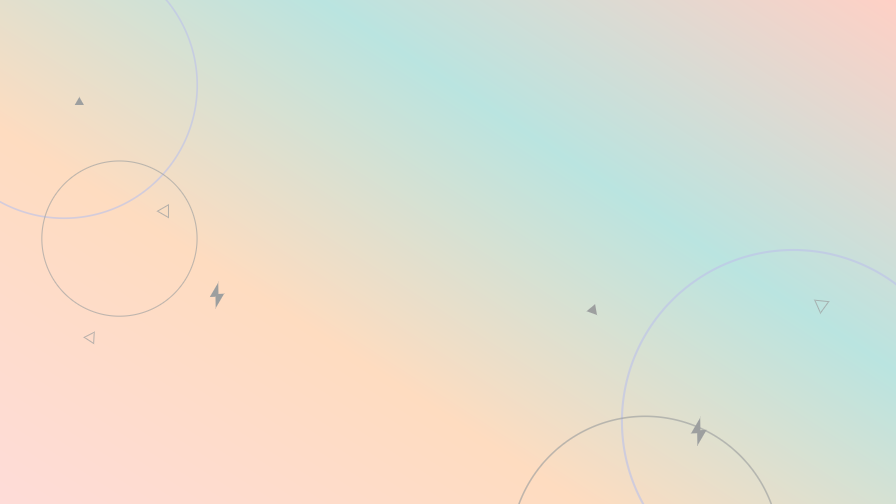
This background is drawn by a WebGL 2 fragment shader. Its source:

```glsl
#version 300 es
precision highp float;

uniform vec2 u_resolution;
out vec4 outColor;

#define UNITS 100.0
#define GRADIENT_DIR vec2(0.542, 0.840)
#define ORANGE_STOP 0.347
#define TEAL_STOP 0.657
#define PINK vec3(0.996, 0.863, 0.847)
#define ORANGE vec3(0.996, 0.863, 0.753)
#define TEAL vec3(0.729, 0.894, 0.878)
#define CORAL vec3(1.0, 0.816, 0.773)
#define LAVENDER vec3(0.745, 0.765, 0.910)
#define GREY vec3(0.615, 0.625, 0.625)

// x, y, radius, half line width; the first two are lavender
const vec4 RINGS[4] = vec4[4](
    vec4(12.73, 83.1, 26.4, 0.17), vec4(157.4, 16.4, 34.0, 0.21),
    vec4(23.7, 52.66, 15.4, 0.11), vec4(128.0, -9.3, 26.7, 0.16));

// x, y, circumradius, heading in degrees; the first two are solid
const vec4 TRIANGLES[5] = vec4[5](
    vec4(15.74, 79.7, 1.06, 90.0), vec4(117.64, 38.47, 1.27, 70.0),
    vec4(32.7, 58.1, 1.45, 180.0), vec4(18.0, 33.0, 1.28, 177.0),
    vec4(162.96, 39.5, 1.6, -96.0));

// x, y, half height
const vec3 BOLTS[2] = vec3[2](vec3(43.05, 41.4, 2.55), vec3(138.65, 14.35, 2.78));

float coverage(float dist) {
    return clamp(0.5 - dist * u_resolution.y / UNITS, 0.0, 1.0);
}

float regularTriangle(vec2 p, float radius, float heading) {
    float dist = -UNITS;
    for (int i = 0; i < 3; i++) {
        float a = radians(heading + 180.0 + 120.0 * float(i));
        dist = max(dist, dot(p, vec2(cos(a), sin(a))) - 0.5 * radius);
    }
    return dist;
}

// Signed distance to the line a-b, negative on its left
float edge(vec2 p, vec2 a, vec2 b) {
    vec2 d = normalize(b - a);
    return dot(p - a, vec2(d.y, -d.x));
}

float boltHalf(vec2 p) {
    vec2 tip = vec2(0.1, 1.0), wing = vec2(-0.56, -0.13), inner = vec2(0.12, -0.1);
    return max(edge(p, tip, wing), max(edge(p, wing, inner), edge(p, inner, tip)));
}

vec3 background(vec2 p) {
    vec2 corner = UNITS * u_resolution / u_resolution.y;
    float t = dot(p, GRADIENT_DIR) / dot(corner, GRADIENT_DIR);
    vec3 color = mix(PINK, ORANGE, clamp(t / ORANGE_STOP, 0.0, 1.0));
    color = mix(color, TEAL, clamp((t - ORANGE_STOP) / (TEAL_STOP - ORANGE_STOP), 0.0, 1.0));
    return mix(color, CORAL, clamp((t - TEAL_STOP) / (1.0 - TEAL_STOP), 0.0, 1.0));
}

void main() {
    vec2 p = UNITS * gl_FragCoord.xy / u_resolution.y;
    vec3 color = background(p);

    // Thin rings
    for (int i = 0; i < 4; i++) {
        vec4 ring = RINGS[i];
        float dist = abs(length(p - ring.xy) - ring.z) - ring.w;
        color = mix(color, i < 2 ? LAVENDER : GREY, 0.65 * coverage(dist));
    }

    // Solid and outlined triangles
    for (int i = 0; i < 5; i++) {
        vec4 tri = TRIANGLES[i];
        float dist = regularTriangle(p - tri.xy, tri.z, tri.w);
        if (i > 1) dist = abs(dist) - 0.1;
        color = mix(color, GREY, (i > 1 ? 0.75 : 1.0) * coverage(dist));
    }

    // Lightning bolts, each from two point-symmetric halves
    for (int i = 0; i < 2; i++) {
        vec3 bolt = BOLTS[i];
        vec2 q = (p - bolt.xy) / bolt.z;
        color = mix(color, GREY, coverage(min(boltHalf(q), boltHalf(-q)) * bolt.z));
    }

    outColor = vec4(color, 1.0);
}
```
